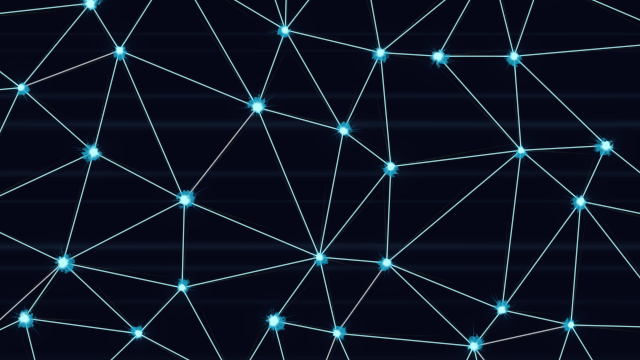
A Shadertoy shader for this background:

```glsl
const float CELL = 0.262;
const float TILT = 0.33;
const vec3 NIGHT = vec3(0.022, 0.028, 0.088);
const vec3 BAND = vec3(0.045, 0.085, 0.095);
const vec3 THREAD = vec3(0.58, 0.79, 0.80);
const vec3 PALE_THREAD = vec3(0.66, 0.68, 0.70);
const vec3 CYAN = vec3(0.12, 0.66, 0.80);
const vec3 HOT = vec3(0.74, 1.0, 1.0);

float hash(vec2 p) {
    return fract(sin(dot(p, vec2(127.1, 311.7))) * 43758.5453);
}

float noise(vec2 p) {
    vec2 i = floor(p), f = fract(p);
    f = f * f * (3.0 - 2.0 * f);
    vec2 e = vec2(1.0, 0.0);
    return mix(mix(hash(i), hash(i + e), f.x),
               mix(hash(i + e.yx), hash(i + e.xx), f.x), f.y);
}

vec2 nodeAt(vec2 cell) {
    vec2 jitter = vec2(hash(cell), hash(cell + 37.3));
    return (cell + 0.1 + 0.8 * jitter) * CELL;
}

float cross2(vec2 a, vec2 b) {
    return a.x * b.y - a.y * b.x;
}

// x: distance to the segment, y: position along it
vec2 segment(vec2 p, vec2 a, vec2 b) {
    vec2 ab = b - a;
    float h = clamp(dot(p - a, ab) / dot(ab, ab), 0.0, 1.0);
    return vec2(length(p - a - ab * h), h);
}

float stroke(float d, float halfWidth, float soft) {
    return 1.0 - smoothstep(halfWidth - soft, halfWidth + soft, d);
}

// True when the segment a-d splits the quad a, b, d, c
bool splits(vec2 a, vec2 d, vec2 b, vec2 c) {
    return cross2(d - a, b - a) * cross2(d - a, c - a) < 0.0;
}

// Bright thread with a soft halo and a faint stray strand
vec3 thread(vec2 p, vec2 a, vec2 b, float px) {
    float seed = hash(floor((a + b) * 500.0));
    if (seed < 0.07) return vec3(0.0);
    float d = segment(p, a, b).x;
    vec3 tint = seed > 0.9 ? PALE_THREAD : THREAD;
    vec2 side = normalize(vec2(a.y - b.y, b.x - a.x));
    vec2 strayEnd = mix(a, b, 0.5 + 0.5 * seed) + side * 0.022 * sin(seed * 80.0);
    vec2 stray = segment(p, a, strayEnd);
    float grain = 0.5 + 0.5 * noise(p * 160.0);
    float faint = stroke(stray.x, 0.0018, px) * (1.0 - 0.6 * stray.y) * grain;
    return max(tint * stroke(d, 0.0019, 0.7 * px),
               tint * (0.13 * exp(-d / 0.004) + 0.17 * faint));
}

// Ragged cyan spark with a hot core and fine rays
vec3 spark(vec3 col, vec2 v, float seed, float px) {
    float r = length(v);
    if (r > 0.1) return col;
    float size = 0.7 + 0.45 * seed;
    float lean = 6.2832 * fract(seed * 17.0);
    vec2 shift = 0.007 * vec2(cos(lean), sin(lean));
    float rays = 0.0;
    for (int i = 0; i < 18; i++) {
        vec2 id = vec2(float(i), seed * 91.0);
        float turn = 6.2832 * (hash(id) - 0.5);
        float angle = lean + turn;
        float reach = size * (0.025 + 0.05 * hash(id + 5.0) * (0.65 + 0.35 * cos(turn)));
        vec2 ray = segment(v, vec2(0.0), reach * vec2(cos(angle), sin(angle)));
        rays = max(rays, stroke(ray.x, 0.0008, 0.7 * px) * (1.0 - ray.y));
    }
    float rag = noise(v * 170.0 + seed * 50.0);
    float blob = 1.0 - smoothstep(0.65, 1.15,
        length(v - shift) / (size * 0.024 * (0.65 + 0.65 * rag)));
    float core = 1.0 - smoothstep(0.5, 1.2, r / (size * 0.0145 * (0.8 + 0.4 * rag)));
    col += CYAN * (0.22 * exp(-r / 0.016) * smoothstep(0.1, 0.05, r) + 0.6 * rays);
    col = mix(col, CYAN, 0.85 * blob);
    return mix(col, HOT, core);
}

// Blurred horizontal bands with fine scan lines
vec3 backdrop(vec2 p) {
    float light = 0.0;
    for (int i = 0; i < 10; i++) {
        float k = float(i);
        float y = (k + 0.8 * hash(vec2(k, 3.0))) / 10.0;
        float width = mix(0.003, 0.012, hash(vec2(k, 8.0)));
        float t = (p.y - y) / width;
        light += exp(-t * t) * mix(0.2, 1.0, hash(vec2(k, 14.0)));
    }
    float scan = 0.65 + 0.35 * noise(vec2(p.x * 2.0, p.y * 150.0));
    return NIGHT + BAND * light * scan;
}

void mainImage(out vec4 fragColor, in vec2 fragCoord) {
    float px = 1.0 / iResolution.y;
    vec2 p = fragCoord * px;
    vec3 col = backdrop(p);

    // Tilted, jittered grid
    vec2 q = mat2(cos(TILT), sin(TILT), -sin(TILT), cos(TILT)) * p;
    vec2 home = floor(q / CELL);

    // Triangulated threads
    vec3 web = vec3(0.0);
    for (int j = -1; j <= 1; j++)
    for (int i = -1; i <= 1; i++) {
        vec2 cell = home + vec2(i, j);
        vec2 a = nodeAt(cell), b = nodeAt(cell + vec2(1, 0));
        vec2 c = nodeAt(cell + vec2(0, 1)), d = nodeAt(cell + 1.0);
        bool rising = splits(a, d, b, c)
            && (!splits(b, c, a, d) || distance(a, d) < distance(b, c));
        web = max(web, max(thread(q, a, b, px), thread(q, a, c, px)));
        web = max(web, rising ? thread(q, a, d, px) : thread(q, b, c, px));
    }
    col = max(col, web + 0.5 * col);

    // Sparks at the joints
    for (int j = -1; j <= 1; j++)
    for (int i = -1; i <= 1; i++) {
        vec2 cell = home + vec2(i, j);
        col = spark(col, q - nodeAt(cell), hash(cell + 71.7), px);
    }
    fragColor = vec4(min(col, 1.0), 1.0);
}
```
